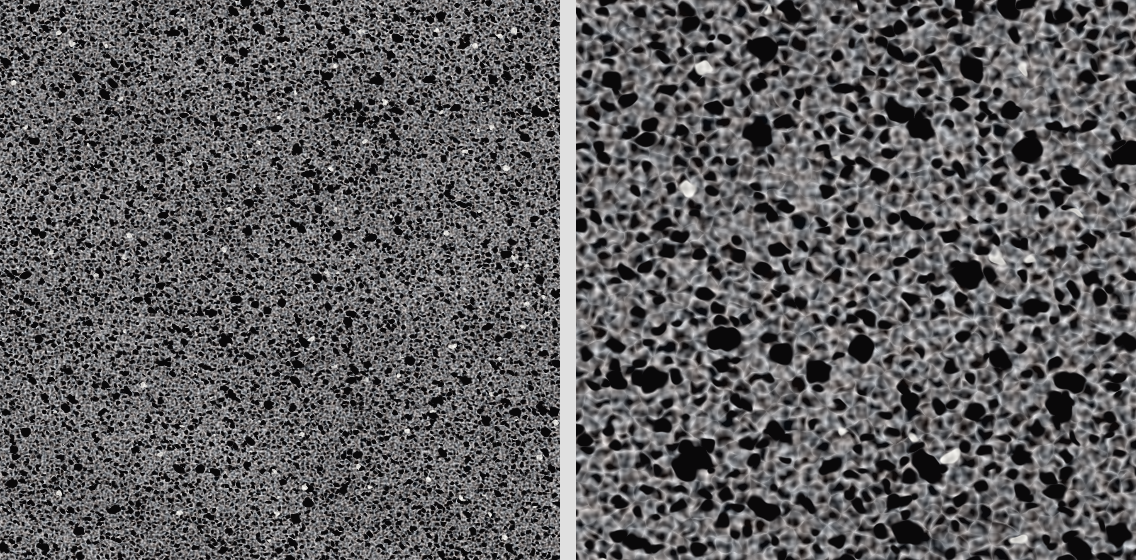
Left: the whole. Right: its middle third, enlarged.
Give the GLSL for this texture, as a Shadertoy shader.

```glsl
// Dark porous stone: a fine network of pale cell walls, black pores and sparse white flecks.

#define CELLS vec2(112.0, 134.0)   // fine cells across the canvas
#define WALL_TONE 0.59             // brightness of the cell walls
#define CELL_DEPTH 0.66            // darkening toward cell centres
#define GRAIN_SCALE 230.0
#define GRAIN_AMOUNT 0.48
#define CLOUD_AMOUNT 0.07
#define PORE_TILT -0.35            // mean direction of the pores, radians
#define LARGE_PORE_SHARE 0.25
#define SMALL_PORE_SHARE 0.40
#define FLECK_SHARE 0.13
#define PORE_COLOR vec3(0.035, 0.03, 0.037)
#define FLECK_COLOR vec3(0.88, 0.875, 0.86)

vec2 hash2(vec2 p) {
    vec3 q = fract(p.xyx * vec3(0.1031, 0.1030, 0.0973));
    q += dot(q, q.yzx + 33.33);
    return fract((q.xx + q.yz) * q.zy);
}

vec2 gradientAt(vec2 p) {
    float angle = 6.2832 * hash2(p).x;
    return vec2(cos(angle), sin(angle));
}

float gradientNoise(vec2 p) {
    vec2 i = floor(p), f = p - i;
    vec2 u = f * f * f * (f * (f * 6.0 - 15.0) + 10.0);
    vec2 e = vec2(1.0, 0.0);
    float bottom = mix(dot(gradientAt(i), f), dot(gradientAt(i + e), f - e), u.x);
    float top = mix(dot(gradientAt(i + e.yx), f - e.yx), dot(gradientAt(i + 1.0), f - 1.0), u.x);
    return mix(bottom, top, u.y);
}

// x: gap between the two nearest cell points (0 on a wall), y: random value of the cell
vec2 cellNetwork(vec2 p) {
    vec2 base = floor(p);
    float nearest = 8.0, second = 8.0, id = 0.0;
    for (int y = -1; y <= 1; y++)
    for (int x = -1; x <= 1; x++) {
        vec2 cell = base + vec2(x, y);
        float d = length(cell + hash2(cell + 17.0) - p);
        if (d < nearest) {
            second = nearest;
            nearest = d;
            id = hash2(cell + 71.0).x;
        } else {
            second = min(second, d);
        }
    }
    return vec2(second - nearest, id);
}

// Signed distance, in canvas units, to scattered tilted ellipses
float blobs(vec2 p, float count, float share, vec2 radii, float seed) {
    vec2 base = floor(p * count);
    float dist = 1.0;
    for (int y = -1; y <= 1; y++)
    for (int x = -1; x <= 1; x++) {
        vec2 cell = base + vec2(x, y);
        vec2 shape = hash2(cell + seed + 31.0);
        vec2 pick = hash2(cell + seed + 57.0);
        if (pick.x > share) continue;
        vec2 d = p - (cell + hash2(cell + seed)) / count;
        float angle = PORE_TILT + 1.6 * (shape.x - 0.5);
        float c = cos(angle), s = sin(angle);
        d = vec2(c * d.x + s * d.y, c * d.y - s * d.x);
        float stretch = mix(1.0, 1.4, pick.y);
        float radius = mix(radii.x, radii.y, shape.y * shape.y);
        dist = min(dist, length(d * vec2(1.0 / stretch, stretch)) - radius);
    }
    return dist;
}

void mainImage(out vec4 fragColor, in vec2 fragCoord) {
    vec2 p = fragCoord / iResolution.y;
    float soft = max(0.001, 0.7 / iResolution.y);

    // Uneven outlines for everything drawn below
    vec2 warp = vec2(gradientNoise(p * 140.0), gradientNoise(p * 140.0 + 43.0));
    vec2 q = p + 0.0032 * warp;

    // Fine cell walls with grain and broad clouds
    vec2 network = cellNetwork(q * CELLS);
    float grain = gradientNoise(p * GRAIN_SCALE + 9.0);
    float cloud = gradientNoise(p * vec2(4.0, 7.0) + 3.0);
    float tone = WALL_TONE - CELL_DEPTH * network.x * (0.45 + 1.1 * network.y);
    tone += GRAIN_AMOUNT * grain + CLOUD_AMOUNT * cloud;

    // Pores in two sizes, each with a faint pale rim
    float largePore = blobs(q, 40.0, LARGE_PORE_SHARE, vec2(0.0046, 0.0092), 11.0);
    float smallPore = blobs(q, 90.0, SMALL_PORE_SHARE, vec2(0.0027, 0.0048), 83.0);
    float pore = min(largePore, smallPore);
    tone += 0.07 * (1.0 - smoothstep(0.0, 0.003, abs(pore - 0.0015)));

    // Nearly neutral colour with slight warm and cool drift
    float drift = gradientNoise(p * 95.0 + 27.0);
    vec3 color = vec3(clamp(tone, 0.04, 0.95));
    color += vec3(0.035, -0.004, -0.03) * drift + vec3(0.001, -0.004, 0.003);
    color = mix(PORE_COLOR, color, smoothstep(-soft, soft, pore));

    // White mineral flecks
    float fleck = blobs(q + 0.002 * warp.yx, 30.0, FLECK_SHARE, vec2(0.002, 0.0058), 139.0);
    vec3 fleckColor = FLECK_COLOR + 0.25 * grain;
    color = mix(fleckColor, color, smoothstep(-soft, soft, fleck));

    fragColor = vec4(clamp(color, 0.0, 1.0), 1.0);
}
```
